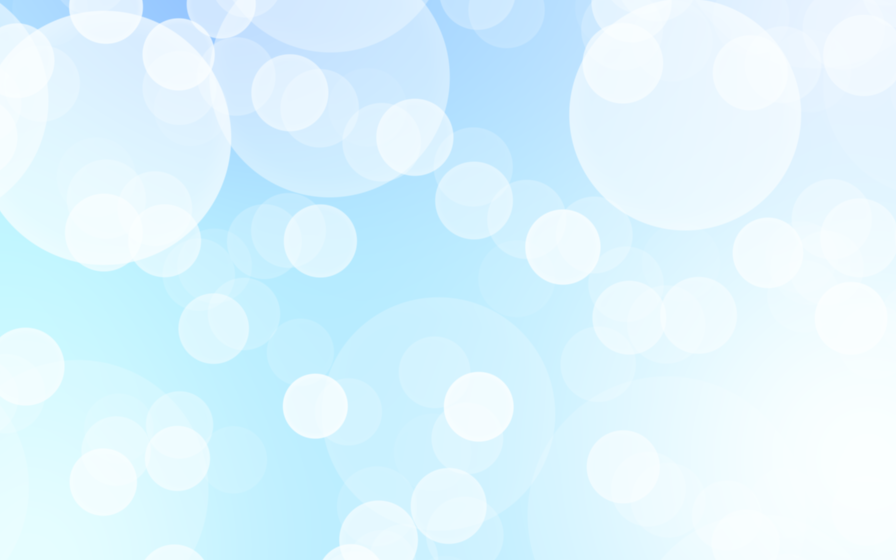
Reproduce this background procedurally as a Shadertoy shader.

```glsl
const float TAU = 6.2831853;
const vec3 DISC_WHITE = vec3(0.985, 0.998, 1.0);

float hash(vec2 p) {
    return fract(sin(dot(p, vec2(127.1, 311.7))) * 43758.5453);
}

vec2 hash2(vec2 p) {
    return vec2(hash(p), hash(p + 17.3));
}

// Soft patch of light blended into the colour.
vec3 addGlow(vec3 color, vec2 p, vec2 center, float radius, vec3 tint, float strength) {
    vec2 d = (p - center) / radius;
    return mix(color, tint, strength * exp(-dot(d, d)));
}

// Flat disc with a slightly brighter rim.
float discMask(vec2 p, float radius, float edge) {
    float dist = length(p);
    float rim = smoothstep(0.8, 1.0, dist / radius);
    return smoothstep(edge, -edge, dist - radius) * mix(0.88, 1.0, rim);
}

// One translucent disc per jittered cell, pushed by drift in a random direction.
vec3 addDiscs(vec3 color, vec2 p, float cellSize, vec2 radii, vec2 opacities,
              float drift, float seed, float edge) {
    vec2 home = floor(p / cellSize);
    for (int y = -1; y <= 1; y++) {
        for (int x = -1; x <= 1; x++) {
            vec2 cell = home + vec2(x, y);
            vec2 key = cell + seed;
            float angle = TAU * hash(key + drift * 91.0 + 5.1);
            vec2 center = (cell + mix(vec2(0.12), vec2(0.88), hash2(key))) * cellSize;
            center += drift * vec2(cos(angle), sin(angle));
            float radius = mix(radii.x, radii.y, hash(key + 31.7));
            float opacity = mix(opacities.x, opacities.y, hash(key + drift * 53.0 + 43.9));
            color = mix(color, DISC_WHITE, opacity * discMask(p - center, radius, edge));
        }
    }
    return color;
}

vec3 skyGradient(vec2 p, float aspect) {
    vec3 color = mix(vec3(0.68, 0.91, 1.0), vec3(0.66, 0.85, 1.0), smoothstep(0.45, 1.0, p.y));
    color = addGlow(color, p, vec2(0.0, 0.5), 0.4, vec3(0.75, 0.97, 1.0), 0.9);
    color = addGlow(color, p, vec2(0.4, 1.06), 0.3, vec3(0.56, 0.75, 1.0), 0.85);
    color = addGlow(color, p, vec2(0.05, -0.02), 0.42, vec3(0.90, 1.0, 1.0), 0.9);
    color = addGlow(color, p, vec2(aspect - 0.06, 1.0), 0.4, vec3(0.90, 0.94, 1.0), 0.9);
    return addGlow(color, p, vec2(aspect - 0.05, 0.18), 0.62, vec3(0.98, 1.0, 1.0), 1.0);
}

void mainImage(out vec4 fragColor, in vec2 fragCoord) {
    vec2 p = fragCoord / iResolution.y;
    float edge = max(0.002, 0.6 / iResolution.y);
    vec3 color = skyGradient(p, iResolution.x / iResolution.y);

    // Large pale discs
    color = addDiscs(color, p, 0.52, vec2(0.2, 0.25), vec2(0.1, 0.7), 0.0, 3.0, edge);

    // Faint companions beside each bright disc
    color = addDiscs(color, p, 0.235, vec2(0.06, 0.074), vec2(0.08, 0.3), 0.1, 11.0, edge);
    color = addDiscs(color, p, 0.235, vec2(0.06, 0.074), vec2(0.14, 0.38), 0.06, 11.0, edge);

    // Small bright discs
    color = addDiscs(color, p, 0.235, vec2(0.058, 0.073), vec2(0.5, 0.88), 0.0, 11.0, edge);

    fragColor = vec4(color, 1.0);
}
```
